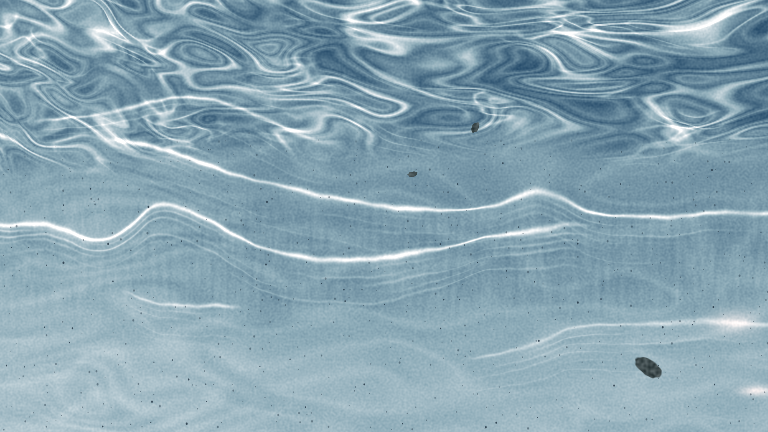
Reproduce this texture procedurally as a Shadertoy shader.

```glsl
vec2 hash2(vec2 p) {
    vec3 q = fract(vec3(p.xyx) * vec3(0.1031, 0.1030, 0.0973));
    q += dot(q, q.yzx + 33.33);
    return fract((q.xx + q.yz) * q.zy);
}

// Gradient noise, roughly -0.6 to 0.6
float corner(vec2 cell, vec2 f, vec2 o) {
    return dot(hash2(cell + o + 50.0) * 2.0 - 1.0, f - o);
}

float noise(vec2 p) {
    vec2 i = floor(p), f = p - i;
    vec2 u = f * f * f * (f * (f * 6.0 - 15.0) + 10.0);
    float low = mix(corner(i, f, vec2(0, 0)), corner(i, f, vec2(1, 0)), u.x);
    float high = mix(corner(i, f, vec2(0, 1)), corner(i, f, vec2(1, 1)), u.x);
    return mix(low, high, u.y);
}

float bell(float x, float width) {
    return exp(-x * x / (width * width));
}

float span(float x, float from, float to, float soft) {
    return smoothstep(from - soft, from + soft, x) * (1.0 - smoothstep(to - soft, to + soft, x));
}

// Light thread along a zero contour, crisp on one side and soft on the other
float filament(float n, float width) {
    float w = max(width, fwidth(n) * 0.6);
    return n > 0.0 ? bell(n, w) : 0.65 * bell(n, w) + 0.35 * exp(n / (1.8 * w));
}

// Focused wave crest of uneven strength with fading parallel echoes below it
float crest(vec2 p, float height, float width, float echo) {
    float d = p.y - height + 0.014 * noise(vec2(p.x * 7.0, height * 3.0)) + 0.006 * noise(vec2(p.x * 21.0, 5.0));
    float w = width * clamp(1.0 + 1.3 * noise(vec2(p.x * 6.0, height * 2.0 + 8.0)), 0.5, 1.7);
    float power = clamp(0.85 + 0.8 * noise(vec2(p.x * 9.0, height * 2.0 + 17.0)), 0.4, 1.2);
    float light = power * bell(d, w) + 0.13 * exp(-abs(d) / (w * (d < 0.0 ? 4.0 : 1.5)));
    float gap = 0.016 + 0.018 * noise(vec2(p.x * 2.3, 3.7));
    for (int i = 1; i < 6; i++) {
        float k = float(i);
        float fade = smoothstep(-0.2, 0.3, noise(vec2(p.x * 3.5, k * 4.3)));
        float shift = d + k * gap + 0.009 * noise(vec2(p.x * 9.0, k * 2.7));
        light += echo * fade * (bell(shift, w * 0.5) - 0.3 * bell(shift + 0.007, w)) / (0.5 + 0.5 * k);
    }
    return light;
}

// Net of ripples: lively on the left, drawn out flat towards the right
float rippleNet(vec2 p) {
    float bend = 1.5 - p.x;
    vec2 flow = vec2(p.x, p.y - 0.115 * bend * bend);
    vec2 q = vec2(4.4 * p.x + 2.6 * (1.0 - exp(-2.0 * p.x)), flow.y * 19.0);
    q += vec2(0.8, 1.3) * vec2(noise(q * 0.6 + 9.0), noise(q * vec2(0.8, 0.45) + 21.0));
    float swell = noise(q);
    float thick = 0.06 + 0.13 * smoothstep(0.12, 0.45, noise(flow * vec2(6.0, 13.0) + 4.0));
    float power = smoothstep(-0.3, 0.35, noise(flow * vec2(4.0, 9.0) + 31.0));
    float light = 0.46 * power * filament(swell - 0.05, thick) + 0.15 * swell;
    vec2 r = q * vec2(1.4, 1.6) + 0.9 * noise(q * 1.3 + 3.0);
    float fine = noise(r + 15.0);
    float powerFine = smoothstep(-0.2, 0.35, noise(flow * vec2(5.0, 8.0) + 63.0));
    light += 0.36 * powerFine * filament(fine, 0.07) + 0.08 * fine;
    float rings = sin(swell * 32.0 + 4.0 * fine);
    return light + 0.09 * (rings * abs(rings));
}

// Scattered grit, one grain at most per cell
float specks(vec2 p, float cells, float share) {
    vec2 cell = floor(p * cells);
    vec2 spot = hash2(cell + 7.0), kind = hash2(cell + 91.0);
    float d = length((fract(p * cells) - 0.2 - 0.6 * spot) * vec2(1.0, 0.8)) / cells;
    float radius = 0.0006 + 0.0018 * kind.y * kind.y * kind.y;
    return step(kind.x, share) * (1.0 - smoothstep(radius * 0.4, radius + 0.0011, d));
}

float pebble(vec2 p, vec2 center, vec2 size, float angle) {
    float c = cos(angle), s = sin(angle);
    vec2 q = mat2(c, -s, s, c) * (p - center) / size;
    float d = length(q) - 1.0 + 0.25 * noise(q * 1.8 + center * 20.0);
    return 1.0 - smoothstep(-0.1, 0.1, d);
}

vec3 waterColor(float tone) {
    vec3 deep = vec3(0.27, 0.41, 0.51), mid = vec3(0.55, 0.67, 0.72);
    return tone < 0.55 ? mix(deep, mid, max((tone - 0.27) / 0.28, -0.4))
                       : mix(mid, vec3(1.0), min((tone - 0.55) / 0.45, 1.0));
}

void mainImage(out vec4 fragColor, in vec2 fragCoord) {
    vec2 p = fragCoord / iResolution.y;
    float x = p.x, y = p.y;

    // Pale shallows below, darker water above and to the right
    float tone = mix(0.59, 0.45, smoothstep(0.08, 0.55, y));
    tone += 0.07 * (1.0 - smoothstep(0.0, 0.8, x)) - 0.03 * smoothstep(0.8, 1.7, x) * smoothstep(0.5, 0.9, y);
    tone += 0.05 * noise(p * vec2(2.0, 4.0) + 5.0);

    // Busy ripples in the upper part
    float edge = 0.64 - 0.05 * (1.0 - smoothstep(0.2, 0.5, x)) + 0.07 * noise(vec2(x * 3.0, 2.0));
    float busy = smoothstep(edge - 0.03, edge + 0.09, y);
    tone += busy * (rippleNet(p) - 0.085);

    // Faint rings and streaks in the calm part
    vec2 c = p * vec2(4.0, 11.0) + 0.9 * noise(p * vec2(4.0, 6.0));
    float calm = 1.0 - busy;
    tone += calm * 0.06 * filament(noise(c), 0.1) + calm * 0.05 * noise(c * 1.7 + 40.0);
    tone += calm * 0.03 * sin(noise(c * 0.5 + 8.0) * 40.0) * bell(x - 0.35, 0.3);
    tone += calm * 0.07 * noise(vec2(x * 80.0, y * 11.0)) * span(y, 0.28, 0.54, 0.06) - calm * 0.015;

    // Long crests
    float hA = 0.51 + 0.17 * bell(x - 0.2, 0.43) + 0.05 * bell(x - 1.24, 0.08) - 0.015 * bell(x - 1.48, 0.14);
    float hB = 0.395 + 0.08 * smoothstep(0.76, 1.35, x) + 0.09 * (1.0 - smoothstep(0.0, 0.75, x))
             + 0.09 * bell(x - 0.38, x < 0.38 ? 0.08 : 0.2) - 0.025 * bell(x - 0.22, 0.08);
    float hC = 0.66 + 0.11 * bell(x - 0.46, 0.2) + 0.06 * (1.0 - smoothstep(0.1, 0.5, x));
    float hD = 0.288 + 0.036 * exp(-max(x - 0.3, 0.0) / 0.07);
    float hE = 0.17 + 0.08 * smoothstep(1.07, 1.4, x);
    tone += 0.50 * crest(p, hA, 0.0052, 0.3) * span(x, 0.26, 1.9, 0.03);
    tone += 0.50 * crest(p, hB, 0.0054, 0.55) * span(x, -0.1, 1.33, 0.06);
    tone += 0.40 * crest(p, hC, 0.0045, 0.45) * span(x, 0.1, 0.76, 0.05);
    tone += 0.36 * crest(p, hD, 0.0042, 0.3) * span(x, 0.31, 0.54, 0.04);
    tone += 0.24 * crest(p, hE, 0.0070, 0.6) * span(x, 1.1, 1.9, 0.04);

    // Warm glints near the right side
    float glint = 0.7 * bell(length((p - vec2(1.70, 0.255)) * vec2(0.5, 1.0)), 0.026)
                + bell(length((p - vec2(1.75, 0.095)) * vec2(0.3, 1.0)), 0.011);
    tone += 0.3 * glint + 0.09 * noise(p * 170.0) + 0.03 * noise(p * 60.0);
    vec3 color = waterColor(tone) + vec3(0.05, 0.0, -0.01) * glint;

    // Grit and pebbles on the sand
    float grit = max(specks(p, 22.0, 0.2), 0.55 * specks(p + 3.0, 60.0, 0.14));
    color = mix(color, vec3(0.14, 0.21, 0.27), 0.85 * grit * (1.0 - 0.9 * busy));
    float stones = max(pebble(p, vec2(1.5, 0.15), vec2(0.034, 0.018), -0.6),
                   max(pebble(p, vec2(1.10, 0.705), vec2(0.013, 0.008), 1.1),
                       pebble(p, vec2(0.955, 0.597), vec2(0.011, 0.006), 0.2)));
    vec3 stone = vec3(0.25, 0.30, 0.31) + 0.22 * noise(p * 110.0);
    fragColor = vec4(clamp(mix(color, stone, stones), 0.0, 1.0), 1.0);
}
```
